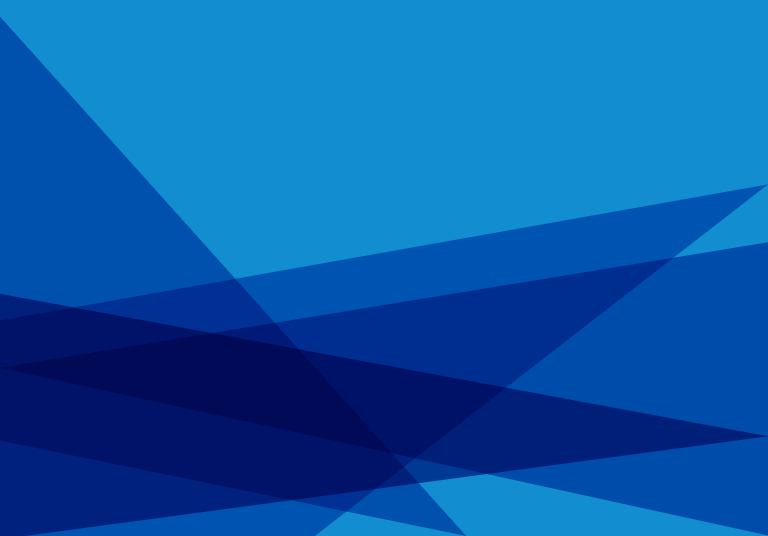
This background is drawn by a Shadertoy shader. Its source:

```glsl
// Flat sky-blue backdrop crossed by four translucent, overlapping blue wedges.

// Colours: the base, then the tint by which each wedge multiplies it
const vec3 BASE_BLUE  = vec3(0.067, 0.551, 0.816);
const vec3 TINT_LEFT  = vec3(0.0, 0.570, 0.832);
const vec3 TINT_BAND  = vec3(0.0, 0.595, 0.850);
const vec3 TINT_RIGHT = vec3(0.0, 0.542, 0.815);
const vec3 TINT_DARK  = vec3(0.0, 0.405, 0.713);

// Wedges as fractions of the canvas: apex, then a point on each edge,
// with the interior left of the first edge and right of the second
const vec2 LEFT_APEX   = vec2(0.607, 0.000);
const vec2 LEFT_FIRST  = vec2(0.000, 0.969);
const vec2 LEFT_LAST   = vec2(0.000, 0.178);
const vec2 BAND_APEX   = vec2(1.000, 0.656);
const vec2 BAND_FIRST  = vec2(0.000, 0.402);
const vec2 BAND_LAST   = vec2(0.410, 0.000);
const vec2 RIGHT_APEX  = vec2(0.000, 0.314);
const vec2 RIGHT_FIRST = vec2(1.000, 0.001);
const vec2 RIGHT_LAST  = vec2(1.000, 0.548);
const vec2 DARK_APEX   = vec2(1.000, 0.186);
const vec2 DARK_FIRST  = vec2(0.000, 0.452);
const vec2 DARK_LAST   = vec2(0.032, 0.000);

const float EDGE_SOFTNESS = 1.0; // width of the smoothed edge, in pixels

// Signed distance to the line from a to b, positive on its left
float leftOfLine(vec2 p, vec2 a, vec2 b) {
    vec2 dir = normalize(b - a);
    return dot(p - a, vec2(-dir.y, dir.x));
}

// Smoothed coverage of the wedge between two edges that leave one apex
float wedge(vec2 p, vec2 apex, vec2 first, vec2 last) {
    vec2 size = iResolution.xy;
    float inside = min(leftOfLine(p, apex * size, first * size),
                       -leftOfLine(p, apex * size, last * size));
    return clamp(inside / EDGE_SOFTNESS + 0.5, 0.0, 1.0);
}

vec3 glaze(vec3 color, vec3 tint, float coverage) {
    return color * mix(vec3(1.0), tint, coverage);
}

void mainImage(out vec4 fragColor, in vec2 fragCoord) {
    vec3 color = BASE_BLUE;
    color = glaze(color, TINT_LEFT, wedge(fragCoord, LEFT_APEX, LEFT_FIRST, LEFT_LAST));
    color = glaze(color, TINT_BAND, wedge(fragCoord, BAND_APEX, BAND_FIRST, BAND_LAST));
    color = glaze(color, TINT_RIGHT, wedge(fragCoord, RIGHT_APEX, RIGHT_FIRST, RIGHT_LAST));
    color = glaze(color, TINT_DARK, wedge(fragCoord, DARK_APEX, DARK_FIRST, DARK_LAST));
    fragColor = vec4(color, 1.0);
}
```
